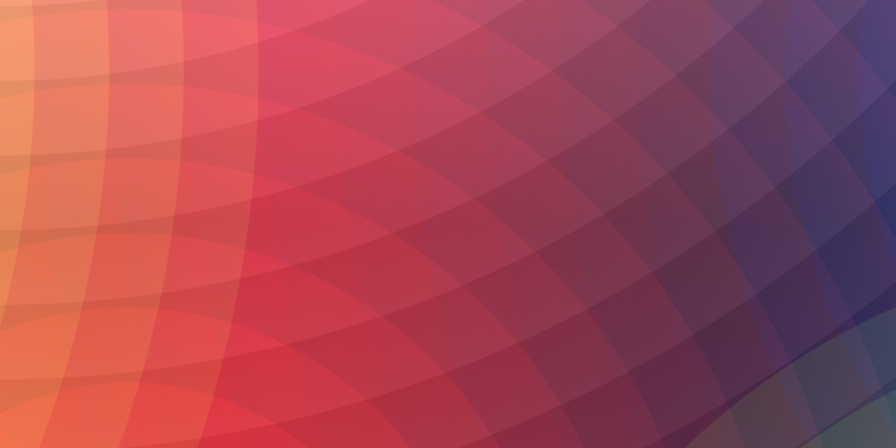
Write a WebGL 1 fragment shader that draws this background.

```glsl
precision highp float;
uniform vec2 u_resolution;

const float RING_WIDTH = 1.0 / 6.0;

// Distance beyond the first ring edge, counted in ring widths
float ringCoord(vec2 p, vec2 center, float radius) {
  return (length(p - center) - radius) / RING_WIDTH;
}

// Floor with an antialiased step
float softFloor(float t, float blur) {
  return floor(t) + smoothstep(1.0 - blur, 1.0, fract(t));
}

// Ramp inside each ring that turns a smooth gradient into bands
float bandRamp(float t, float blur) {
  return t - softFloor(t, blur) - 0.5;
}

// Number of nested discs covering the point
float discCount(float t, float blur) {
  return max(0.0, -softFloor(t, blur));
}

// Vertical blend through three colours
vec3 blend3(vec3 low, vec3 middle, vec3 high, float v) {
  vec3 lower = mix(low, middle, clamp(2.0 * v, 0.0, 1.0));
  return mix(lower, high, clamp(2.0 * v - 1.0, 0.0, 1.0));
}

// Smooth field from warm red to dusky violet
vec3 baseGradient(vec2 p) {
  vec3 warm = blend3(vec3(0.875, 0.220, 0.260),
                     vec3(0.824, 0.228, 0.298),
                     vec3(0.900, 0.330, 0.418), p.y);
  vec3 dusk = blend3(vec3(0.215, 0.150, 0.285),
                     vec3(0.240, 0.202, 0.305),
                     vec3(0.345, 0.262, 0.380), p.y);
  return mix(warm, dusk, smoothstep(0.15 + 0.1 * p.y, 1.05, 0.5 * p.x));
}

void main() {
  vec2 p = gl_FragCoord.xy / u_resolution.y;
  float blur = 1.5 / (u_resolution.y * RING_WIDTH);

  // Ring families, named by where their centers lie
  float top = ringCoord(p, vec2(0.0, 2.797), 1.979);
  float bottom = ringCoord(p, vec2(0.286, -0.477), 0.625);
  float left = ringCoord(p, vec2(-2.109, 0.844), 2.6875);
  float right = ringCoord(p, vec2(3.234, 0.844), 1.651);
  float corner = ringCoord(p, vec2(2.669, -1.198), 1.656);

  // Bands cut into the gradient
  vec3 color = baseGradient(p);
  color += vec3(0.045, 0.036, 0.036) * bandRamp(top, blur);
  color += vec3(0.055, 0.006, 0.006) * bandRamp(bottom, blur);
  color += vec3(-0.014, 0.002, 0.012) * bandRamp(right, blur);

  // Stacked translucent discs at the sides
  color += vec3(0.016, 0.071, 0.010) * discCount(left, blur);
  color += vec3(-0.004, 0.002, 0.031) * discCount(right, blur);
  color += vec3(0.035, 0.082, 0.016) * discCount(corner, blur);

  gl_FragColor = vec4(clamp(color, 0.0, 1.0), 1.0);
}
```
